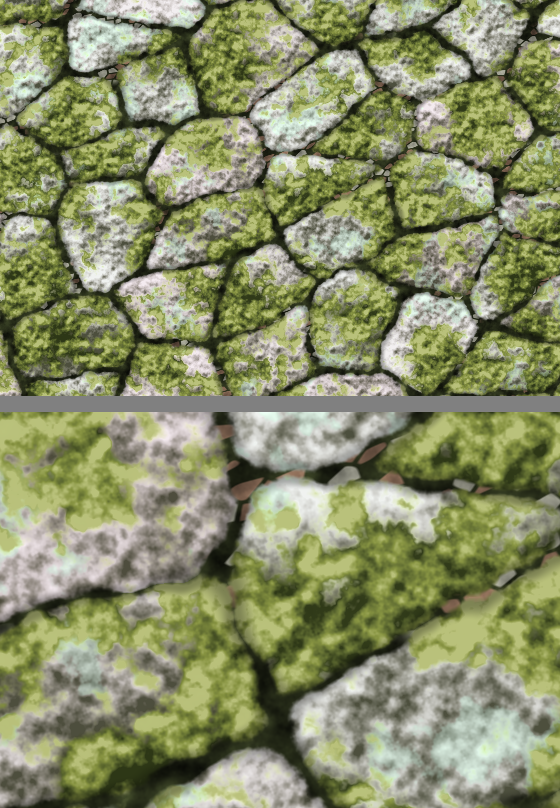
Top, the full canvas; bottom, a detail of the centre.
Reproduce this texture procedurally as a Shadertoy shader.

```glsl
// Dry stone wall of close-fitting, mossy boulders with dark joints full of litter.
// Stones are tilted Voronoi cells whose bisector distances are blended to round
// the corners; layered noise paints rock, lichen, moss and small-scale relief.

const vec2  STONE_SIZE  = vec2(0.245, 0.182);  // in canvas heights
const float WALL_TILT   = 0.33;
const float JITTER      = 0.82;
const float ROUNDNESS   = 27.0;                // lower is rounder
const float JOINT_WIDTH = 0.026;               // in stone sizes
const float GRAIN_SCALE = 52.0;
const float SPECK_SCALE = 165.0;
const vec2  LIGHT_DIR   = vec2(-0.35, 0.94);

const vec3 MOSS_DEEP  = vec3(0.17, 0.21, 0.08);
const vec3 MOSS_SHADE = vec3(0.35, 0.40, 0.17);
const vec3 MOSS_MID   = vec3(0.52, 0.57, 0.24);
const vec3 MOSS_PALE  = vec3(0.72, 0.75, 0.47);
const vec3 ROCK_DEEP  = vec3(0.30, 0.31, 0.24);
const vec3 ROCK_GREY  = vec3(0.55, 0.55, 0.50);
const vec3 ROCK_LIGHT = vec3(0.81, 0.81, 0.79);
const vec3 ROCK_WHITE = vec3(0.94, 0.95, 0.94);
const vec3 FILM_GREEN = vec3(0.89, 0.94, 0.67);
const vec3 LICHEN     = vec3(0.70, 0.83, 0.75);
const vec3 JOINT_DARK = vec3(0.14, 0.16, 0.09);
const vec3 LEAF_BROWN = vec3(0.54, 0.42, 0.34);

vec2 hash2(vec2 p) {
    vec3 h = fract(p.xyx * vec3(0.1031, 0.1030, 0.0973));
    h += dot(h, h.yzx + 33.33);
    return fract((h.xx + h.yz) * h.zy);
}

float noise(vec2 p) {
    vec2 i = floor(p), f = fract(p);
    f = f * f * (3.0 - 2.0 * f);
    return mix(mix(hash2(i).x, hash2(i + vec2(1, 0)).x, f.x),
               mix(hash2(i + vec2(0, 1)).x, hash2(i + vec2(1, 1)).x, f.x), f.y);
}

float fbm(vec2 p) {
    float sum = 0.0, amp = 0.5333;
    for (int i = 0; i < 4; i++) {
        sum += amp * noise(p);
        p = mat2(1.6, 1.2, -1.2, 1.6) * p * 1.03 + 17.3;
        amp *= 0.5;
    }
    return sum;
}

vec3 ramp(vec3 a, vec3 b, vec3 c, vec3 d, float t) {
    vec3 col = mix(a, b, clamp(3.0 * t, 0.0, 1.0));
    col = mix(col, c, clamp(3.0 * t - 1.0, 0.0, 1.0));
    return mix(col, d, clamp(3.0 * t - 2.0, 0.0, 1.0));
}

// Stone centre in a running bond, so rows do not line up
vec2 stoneCentre(vec2 cell) {
    return cell + 0.5 + JITTER * (hash2(cell + 40.0) - 0.5)
         + vec2(0.5 * mod(cell.y, 2.0), 0.0);
}

// Rounded distance to the stone's edge, with its cell, outward slope and offset
float stoneEdge(vec2 q, out vec2 cell, out vec2 slope, out vec2 local) {
    vec2 base = floor(q), nearest = vec2(0.0);
    float best = 100.0;
    for (int y = -2; y <= 2; y++)
    for (int x = -2; x <= 2; x++) {
        vec2 c = base + vec2(x, y), r = stoneCentre(c) - q;
        if (dot(r, r) < best) { best = dot(r, r); nearest = r; cell = c; }
    }
    float total = 1e-9;
    slope = vec2(0.0);
    for (int y = -2; y <= 2; y++)
    for (int x = -2; x <= 2; x++) {
        vec2 c = cell + vec2(x, y), r = stoneCentre(c) - q, across = r - nearest;
        if (dot(across, across) < 1e-5) continue;
        vec2 dir = normalize(across);
        float w = exp(-ROUNDNESS * dot(0.5 * (r + nearest), dir));
        total += w;
        slope += w * dir;
    }
    slope /= total;
    local = -nearest;
    return -log(total) / ROUNDNESS;
}

void mainImage(out vec4 fragColor, in vec2 fragCoord) {
    vec2 p = fragCoord / iResolution.y;
    float c = cos(WALL_TILT), s = sin(WALL_TILT);
    mat2 tilt = mat2(c, -s, s, c);

    // Stone layout with slightly wobbling outlines
    vec2 wobble = vec2(fbm(p * 9.0), fbm(p * 9.0 + 50.0)) - 0.5;
    vec2 q = tilt * (p + 0.05 * wobble) / STONE_SIZE + 7.0;
    vec2 cell, slope, local;
    float edge = stoneEdge(q, cell, slope, local);
    vec2 id = hash2(cell + 91.0), id2 = hash2(cell + 173.0);
    float joint = JOINT_WIDTH * (0.3 + 1.4 * noise(p * 11.0));

    // Light on the domed form, a leaning face and fine relief
    float form = dot(slope * tilt, LIGHT_DIR) * (1.0 - smoothstep(0.0, 0.32, edge));
    float lean = dot(local, id2 - 0.5);
    vec2 gp = p * GRAIN_SCALE;
    float grain = fbm(gp) - 0.5;
    float relief = fbm(gp - 0.5 * LIGHT_DIR) - 0.5 - grain;
    float speck = noise(tilt * p * SPECK_SCALE) - 0.5;
    float patches = fbm(p * 8.0 + 31.0 * id) - 0.5;
    float shade = 0.17 * form + 0.2 * lean - 1.0 * relief + 0.25 * speck;

    // Bare rock with a green film and mint lichen
    float rockTone = 0.65 + shade + 0.9 * grain + 0.8 * patches + 0.2 * (id.y - 0.5);
    vec3 col = ramp(ROCK_DEEP, ROCK_GREY, ROCK_LIGHT, ROCK_WHITE, rockTone);
    col *= mix(vec3(1.0), vec3(1.02, 0.97, 1.0), smoothstep(0.5, 0.9, id2.x));
    float lichen = smoothstep(0.58, 0.66, fbm(p * 13.0 + 80.0) + 0.6 * grain);
    col = mix(col, LICHEN * (0.7 + 0.45 * rockTone), 0.5 * lichen);

    // Ragged cushions of moss
    float cover = 0.5 + 1.25 * (fbm(p * 7.5 + 13.0 * id2) - 0.5)
                + 0.14 * (id.x - 0.5) + 0.75 * grain + 0.1 * speck;
    col = mix(col, col * FILM_GREEN, 0.75 * smoothstep(0.34, 0.5, cover));
    float mossTone = 0.52 + 1.2 * shade + 1.5 * grain + 0.8 * (fbm(p * 12.0 + 5.0) - 0.5);
    vec3 moss = ramp(MOSS_DEEP, MOSS_SHADE, MOSS_MID, MOSS_PALE, mossTone);
    col = mix(col, moss, 0.95 * smoothstep(0.43, 0.54, cover));

    // Contact shadow near the joints
    col *= mix(0.68, 1.0, smoothstep(joint, joint + 0.06, edge));

    // Pebbles and dry leaves lodged in the dark joints
    vec2 bitCell, bitSlope, bitLocal;
    float bit = stoneEdge(tilt * p * vec2(42.0, 68.0), bitCell, bitSlope, bitLocal);
    vec2 bitId = hash2(bitCell + 11.0);
    vec3 litter = mix(LEAF_BROWN, ROCK_GREY, step(0.5, bitId.y)) * (0.75 + 0.4 * bitId.y + grain);
    float lodged = smoothstep(0.03, 0.16, bit) * step(0.5, bitId.x)
                 * smoothstep(0.45, 0.6, noise(p * 7.0 + 21.0));
    vec3 gap = mix(JOINT_DARK * (1.0 + 2.0 * grain), litter, lodged);
    col = mix(gap, col, smoothstep(joint - 0.014, joint + 0.014, edge + 0.06 * grain));

    fragColor = vec4(clamp(col, 0.0, 1.0), 1.0);
}
```
